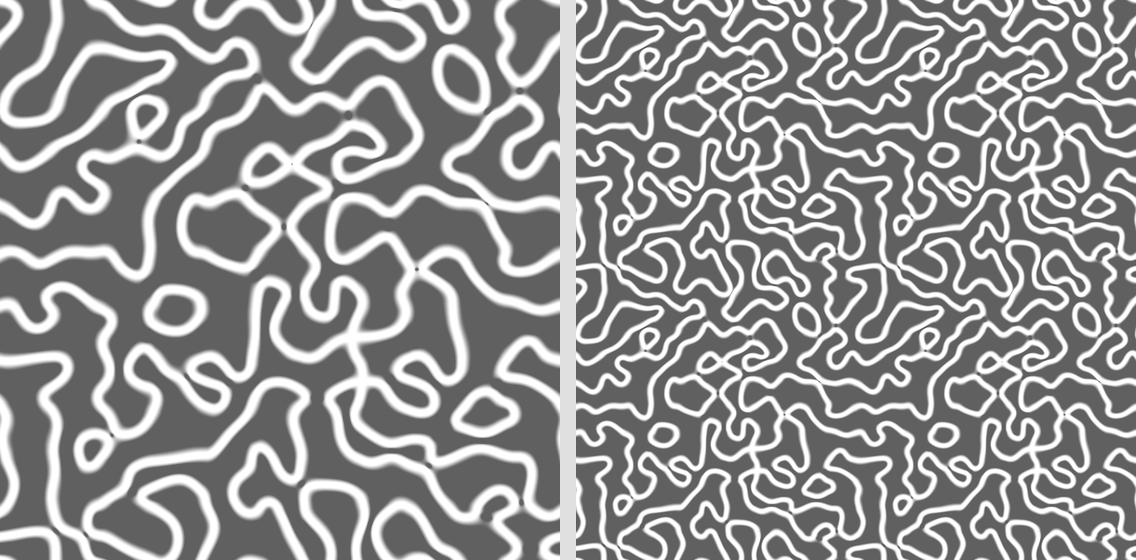
Left: one tile. Right: repeated 2 by 2.
Reproduce this pattern procedurally as a WebGL 2 fragment shader.

```glsl
#version 300 es
precision highp float;
// Tileable maze of soft white veins of even width on grey, along the zero contours of gradient noise.

uniform vec2 u_resolution;
out vec4 fragColor;

const vec3 GROUND_COLOR = vec3(0.376);
const vec3 VEIN_COLOR = vec3(1.0);
const float VEIN_CELLS = 11.0;    // noise cells per tile, whole number
const float WARP_CELLS = 7.0;     // warp cells per tile, whole number
const float WARP_AMOUNT = 0.3;    // bend of the veins, in vein cells
const float VEIN_CORE = 0.004;    // half width of the solid white, in tiles
const float VEIN_EDGE = 0.016;    // half width where the ground begins, in tiles
const float SLOPE_STEP = 0.002;   // reach of the slope estimate, in tiles
const float SLOPE_FLOOR = 0.8;    // keeps flat junctions from turning into sharp pits
const float VEIN_SEED = 3.0;
const float WARP_SEED_X = 17.0;
const float WARP_SEED_Y = 41.0;
const float TAU = 6.2831853;

float hash(vec2 p) {
    return fract(sin(dot(p, vec2(127.1, 311.7))) * 43758.5453);
}

// Slope contribution of one lattice corner, wrapped at the period
float cornerSlope(vec2 cell, vec2 offset, float period, float seed) {
    float angle = TAU * hash(mod(cell, period) + seed);
    return dot(vec2(cos(angle), sin(angle)), offset);
}

// Periodic gradient noise with quintic blending
float gradientNoise(vec2 p, float period, float seed) {
    vec2 cell = floor(p);
    vec2 f = p - cell;
    vec2 blend = f * f * f * (f * (f * 6.0 - 15.0) + 10.0);
    vec2 right = vec2(1.0, 0.0);
    vec2 up = vec2(0.0, 1.0);
    float bottom = mix(cornerSlope(cell, f, period, seed),
                       cornerSlope(cell + right, f - right, period, seed), blend.x);
    float top = mix(cornerSlope(cell + up, f - up, period, seed),
                    cornerSlope(cell + 1.0, f - 1.0, period, seed), blend.x);
    return mix(bottom, top, blend.y);
}

// Gently warped noise field; the veins run where it crosses zero
float field(vec2 uv) {
    vec2 warpPos = uv * WARP_CELLS;
    vec2 warp = vec2(gradientNoise(warpPos, WARP_CELLS, WARP_SEED_X),
                     gradientNoise(warpPos, WARP_CELLS, WARP_SEED_Y));
    return gradientNoise(uv * VEIN_CELLS + WARP_AMOUNT * warp, VEIN_CELLS, VEIN_SEED);
}

void main() {
    vec2 uv = gl_FragCoord.xy / u_resolution;

    // Slope of the field by central differences
    vec2 dx = vec2(SLOPE_STEP, 0.0);
    vec2 dy = dx.yx;
    vec2 slope = vec2(field(uv + dx) - field(uv - dx),
                      field(uv + dy) - field(uv - dy)) / (2.0 * SLOPE_STEP);

    // Level over slope estimates the distance to the vein centre
    float veinDistance = abs(field(uv)) / length(vec3(slope, SLOPE_FLOOR));
    float vein = 1.0 - smoothstep(VEIN_CORE, VEIN_EDGE, veinDistance);

    fragColor = vec4(mix(GROUND_COLOR, VEIN_COLOR, vein), 1.0);
}
```
